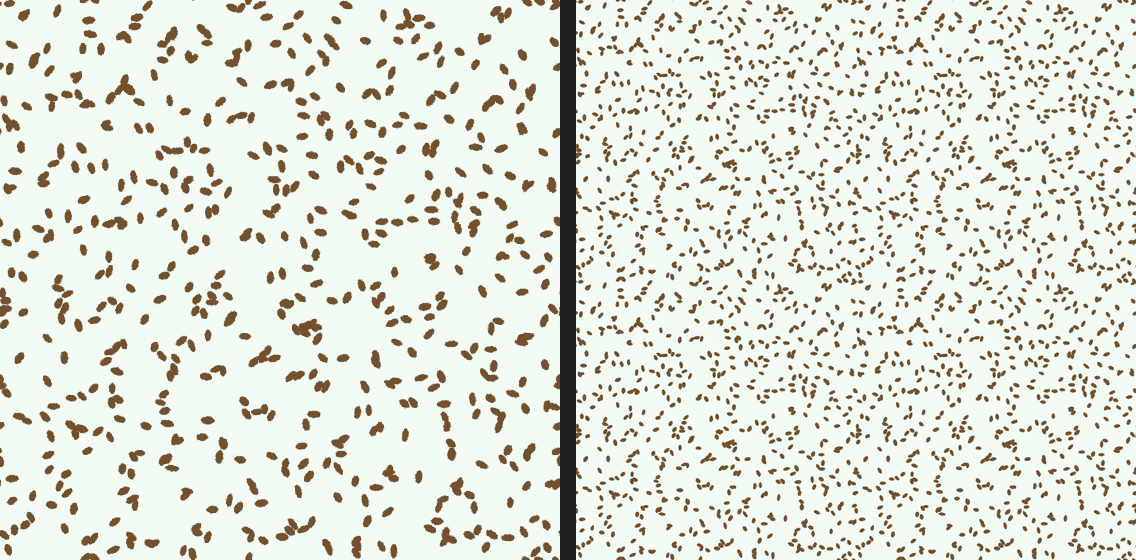
Left, the tile; right, the same tile 2 across and 2 down.
A Shadertoy shader for this pattern:

```glsl
// Brown seeds with rough edges, scattered at random over a pale mint ground.
#define CELLS 11             // cells per side, whole number so the pattern wraps
#define SEEDS_PER_CELL 5
#define HALF_LENGTH vec2(0.0095, 0.0125)  // smallest, largest
#define HALF_WIDTH vec2(0.0055, 0.0070)   // smallest, largest
#define ROUGH_CELLS 240      // noise cells per side, whole number
#define ROUGHNESS 0.0018
#define RIM_DEPTH 0.0024
#define GROUND vec3(0.950, 0.990, 0.960)
#define SEED_BODY vec3(0.470, 0.310, 0.150)
#define SEED_RIM vec3(0.420, 0.310, 0.180)

const float TAU = 6.2831853;

// Integer hash: three random values in 0..1
vec3 hash3(ivec3 key) {
    uvec3 v = uvec3(key) * 1664525u + 1013904223u;
    v.x += v.y * v.z; v.y += v.z * v.x; v.z += v.x * v.y;
    v ^= v >> 16u;
    v.x += v.y * v.z; v.y += v.z * v.x; v.z += v.x * v.y;
    return vec3(v >> 8u) / 16777216.0;
}

// Wraps a cell index into 0..count-1
ivec2 wrapCell(ivec2 cell, int count) {
    return (cell + count) % count;
}

// Contribution of one lattice corner to the gradient noise
float cornerSlope(ivec2 cell, vec2 offset) {
    float angle = TAU * hash3(ivec3(wrapCell(cell, ROUGH_CELLS), 97)).x;
    return dot(vec2(cos(angle), sin(angle)), offset);
}

// Gradient noise that repeats over the unit square
float roughNoise(vec2 uv) {
    vec2 p = uv * float(ROUGH_CELLS);
    ivec2 cell = ivec2(floor(p));
    vec2 f = fract(p);
    vec2 u = f * f * f * (f * (f * 6.0 - 15.0) + 10.0);
    float low = mix(cornerSlope(cell, f),
                    cornerSlope(cell + ivec2(1, 0), f - vec2(1, 0)), u.x);
    float high = mix(cornerSlope(cell + ivec2(0, 1), f - vec2(0, 1)),
                     cornerSlope(cell + ivec2(1, 1), f - vec2(1, 1)), u.x);
    return mix(low, high, u.y);
}

// Approximate signed distance to an ellipse
float ellipseDistance(vec2 p, vec2 radii) {
    float k = length(p / radii);
    float slope = length(p / (radii * radii));
    return k * (k - 1.0) / max(slope, 0.001 / radii.x);
}

// Distance to the union of all seeds near a point
float seedDistance(vec2 uv) {
    ivec2 home = ivec2(floor(uv * float(CELLS)));
    float nearest = 1.0;
    for (int y = -1; y <= 1; y++)
    for (int x = -1; x <= 1; x++) {
        ivec2 cell = home + ivec2(x, y);
        ivec2 wrapped = wrapCell(cell, CELLS);
        for (int i = 0; i < SEEDS_PER_CELL; i++) {
            vec3 place = hash3(ivec3(wrapped, i + 11));
            vec3 shape = hash3(ivec3(wrapped, i + 53));
            vec2 p = uv - (vec2(cell) + place.xy) / float(CELLS);
            float angle = TAU * place.z;
            float c = cos(angle), s = sin(angle);
            p = vec2(c * p.x + s * p.y, c * p.y - s * p.x);
            vec2 radii = vec2(mix(HALF_LENGTH.x, HALF_LENGTH.y, shape.x),
                              mix(HALF_WIDTH.x, HALF_WIDTH.y, shape.y));
            nearest = min(nearest, ellipseDistance(p, radii));
        }
    }
    return nearest;
}

void mainImage(out vec4 fragColor, in vec2 fragCoord) {
    vec2 uv = fragCoord / iResolution.xy;
    float pixel = 1.0 / min(iResolution.x, iResolution.y);

    // Serrated outline
    float d = seedDistance(uv) + ROUGHNESS * roughNoise(uv);

    // Body, darker rim, then ground with a smooth edge
    float rim = smoothstep(-0.5 * pixel, 0.5 * pixel, d + RIM_DEPTH);
    vec3 seed = mix(SEED_BODY, SEED_RIM, rim);
    float outside = smoothstep(-0.8 * pixel, 0.8 * pixel, d);
    fragColor = vec4(mix(seed, GROUND, outside), 1.0);
}
```
